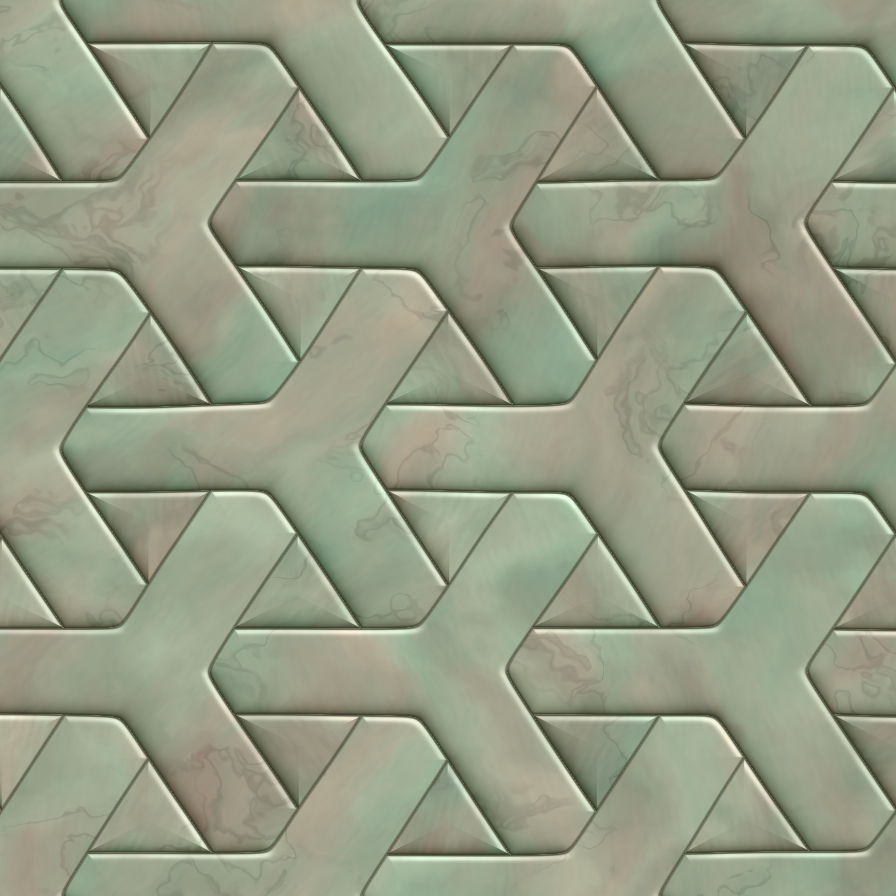
A Shadertoy shader for this pattern:

```glsl
// Interlocking three-armed stone tiles with small triangular fillers between them.
// Tiles sit on a triangular lattice, drawn by a folded distance function;
// bevels are lit from the upper right and every piece gets its own cloudy marble.

#define TILES_ACROSS 3.0
#define ROWS_DOWN 4.0
#define ARM_HALF_WIDTH 0.166
#define CORNER_ROUND 0.025
#define GROOVE_WIDTH 0.006
#define HIGHLIGHT 0.25
#define SHADOW 0.36
#define WOBBLE 0.018
#define STONE vec3(0.615, 0.642, 0.552)
#define GROOVE vec3(0.24, 0.25, 0.18)

const float SIN60 = 0.8660254;

float hash(vec2 p) {
    return fract(sin(dot(p, vec2(127.1, 311.7))) * 43758.5453);
}

float noise(vec2 p) {
    vec2 i = floor(p), f = fract(p);
    f = f * f * (3.0 - 2.0 * f);
    return mix(mix(hash(i), hash(i + vec2(1, 0)), f.x),
               mix(hash(i + vec2(0, 1)), hash(i + vec2(1, 1)), f.x), f.y);
}

float fbm(vec2 p) {
    float sum = 0.0, amp = 0.5;
    for (int i = 0; i < 5; i++) {
        sum += amp * noise(p);
        p = mat2(1.6, 1.2, -1.2, 1.6) * p + 7.3;
        amp *= 0.5;
    }
    return sum / 0.97;
}

// Signed distance to a tripod with arms at 60, 180 and 300 degrees
float tripod(vec2 p) {
    const vec2 mirror = vec2(SIN60, -0.5);
    p = vec2(-p.x, abs(p.y));
    p -= 2.0 * min(dot(p, mirror), 0.0) * mirror;
    p.y = abs(p.y);
    float r2 = CORNER_ROUND * CORNER_ROUND;
    float s = dot(p, mirror);
    float u = dot(p, vec2(0.5, SIN60));
    float side = SIN60 * u - 0.5 * sqrt(s * s + r2) - ARM_HALF_WIDTH;
    float tip = SIN60 * (p.x - 1.0) + ARM_HALF_WIDTH + 0.5 * sqrt(p.y * p.y + r2);
    return max(side, tip);
}

// Skewed lattice coordinates, whole at every tile centre
vec2 toLattice(vec2 p) {
    return vec2(p.x - p.y * 0.5 / SIN60, p.y / SIN60);
}

// Nearest tile: x = signed distance, yz = lattice index
vec3 nearestTile(vec2 p) {
    vec2 cell = floor(toLattice(p));
    vec3 best = vec3(1e3, 0.0, 0.0);
    for (int j = 0; j < 2; j++)
    for (int i = 0; i < 2; i++) {
        vec2 id = cell + vec2(i, j);
        float d = tripod(p - vec2(id.x + 0.5 * id.y, SIN60 * id.y));
        if (d < best.x) best = vec3(d, id);
    }
    return best;
}

float edgeDistance(vec2 p) {
    return abs(nearestTile(p).x);
}

// Cloudy stone with tinted patches, thin veins and fine grain
vec3 marble(vec2 p, vec2 id, float filler) {
    float angle = 0.6 + 1.6 * hash(id + 4.7);
    float c = cos(angle), s = sin(angle);
    vec2 q = mat2(c, -s, s, c) * p + 20.0 * vec2(hash(id), hash(id + 9.1));
    vec2 drift = vec2(fbm(q * 2.0), fbm(q * 2.0 + 31.0)) - 0.5;
    float cloud = fbm(q * vec2(2.2, 3.6) + 2.5 * drift) - 0.5;
    float tint = fbm(q * vec2(1.6, 4.5) + 2.0 * drift + 53.0) - 0.5;
    float ridge = abs(fbm(q * 2.6 + 3.0 * drift + 17.0) - 0.5);
    float vein = (1.0 - smoothstep(0.0, 0.03, ridge)) * smoothstep(0.4, 0.7, noise(q * 3.0 + 5.0));
    float grain = noise(q * vec2(18.0, 70.0)) - 0.5;
    float tone = 1.0 + 0.32 * cloud - 0.09 * vein + (0.025 + 0.025 * filler) * grain;
    tone += 0.07 * (hash(id + 2.3) - 0.5) - 0.03 * filler;
    return STONE * tone + tint * vec3(0.15, -0.07, -0.04);
}

void mainImage(out vec4 fragColor, in vec2 fragCoord) {
    vec2 p = fragCoord / iResolution.xy * vec2(TILES_ACROSS, ROWS_DOWN * SIN60);
    p += WOBBLE * (vec2(noise(p * 2.3), noise(p * 2.3 + 40.0)) - 0.5);
    float pixel = TILES_ACROSS / iResolution.x;

    // Which piece: a tile, or the triangle filling a lattice gap
    vec3 tile = nearestTile(p);
    float filler = step(0.0, tile.x);
    vec2 k = toLattice(p);
    vec2 gapId = floor(k) + 0.37 + 0.5 * step(1.0, fract(k.x) + fract(k.y));
    vec3 color = marble(p, mix(tile.yz, gapId, filler), filler);

    // Bevel facing from the slope of the edge distance
    float e = abs(tile.x);
    vec2 h = vec2(0.004, 0.0);
    vec2 slope = vec2(edgeDistance(p + h.xy) - edgeDistance(p - h.xy),
                      edgeDistance(p + h.yx) - edgeDistance(p - h.yx));
    vec2 facing = -slope / max(length(slope), 0.002);
    float lit = dot(facing, vec2(0.5, SIN60));
    float wear = 0.7 + 0.6 * noise(p * 7.0);
    float rim = (e - 0.014) / 0.011;
    color += HIGHLIGHT * wear * max(lit, 0.0) * exp(-rim * rim);
    color += SHADOW * min(lit, 0.0) * exp(-e / 0.024);
    color += 0.035 * lit * exp(-e / 0.07);

    // Dark seam between pieces
    float seam = 1.0 - smoothstep(GROOVE_WIDTH - pixel, GROOVE_WIDTH + pixel, e);
    color = mix(color, GROOVE, seam * (0.5 + 0.3 * abs(lit)));
    fragColor = vec4(clamp(color, 0.0, 1.0), 1.0);
}
```
